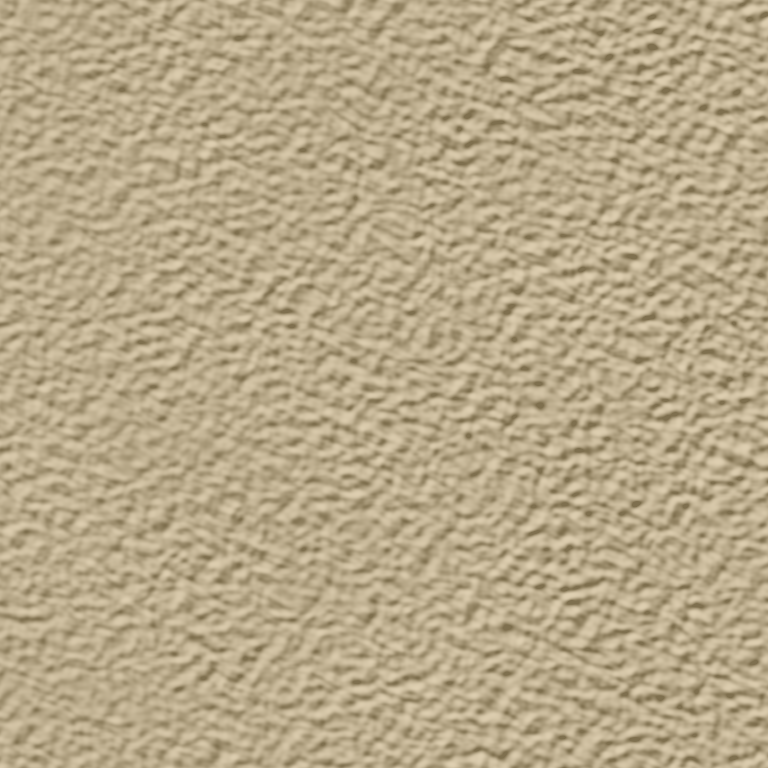
Reproduce this texture procedurally as a Shadertoy shader.

```glsl
// Sandy stucco wall: fine, slightly flattened bumps lit from the upper left.
// A two-octave gradient-noise height field is differenced along the light
// direction, and the resulting relief is mapped from olive shadow to cream.

float hash(vec2 p) {
    vec3 q = fract(vec3(p.xyx) * 0.1031);
    q += dot(q, q.yzx + 33.33);
    return fract((q.x + q.y) * q.z);
}

// Dot product of a random unit gradient with the offset from its corner
float corner(vec2 cell, vec2 offset) {
    float angle = 6.2832 * hash(cell);
    return dot(vec2(cos(angle), sin(angle)), offset);
}

float gradientNoise(vec2 p) {
    vec2 i = floor(p), f = p - i;
    vec2 u = f * f * f * (f * (f * 6.0 - 15.0) + 10.0);
    vec2 e = vec2(1.0, 0.0);
    float bottom = mix(corner(i, f), corner(i + e, f - e), u.x);
    float top = mix(corner(i + e.yx, f - e.yx), corner(i + 1.0, f - 1.0), u.x);
    return mix(bottom, top, u.y);
}

// Plaster height: two turned layers of grains, so that no lattice shows
float plasterHeight(vec2 p) {
    mat2 turn = mat2(0.88, 0.47, -0.47, 0.88);
    return gradientNoise(turn * p) + 0.4 * gradientNoise(p * 1.7 + 71.3);
}

void mainImage(out vec4 fragColor, in vec2 fragCoord) {
    vec2 uv = fragCoord / iResolution.y;

    // Short, slightly flattened grains, bent a little
    vec2 p = uv * vec2(52.0, 72.0) + 100.0;
    p += 0.35 * vec2(gradientNoise(p * 0.3 + 19.0), gradientNoise(p * 0.3 + 57.0));

    // Slope towards the light, with hollows slightly darker
    vec2 toLight = vec2(-0.1, 0.27);
    float slope = plasterHeight(p - toLight) - plasterHeight(p + toLight);
    float relief = 2.5 * slope + 0.7 * plasterHeight(p);

    // The coat is rougher towards the right and varies in soft patches
    float roughness = mix(0.82, 1.12, smoothstep(0.0, 0.9, uv.x));
    roughness += 0.3 * gradientNoise(uv * 6.0 + 8.0);
    relief *= roughness;

    // Compress highlights and deepen shadows
    float tone = 0.67 + 0.34 * relief - 0.055 * relief * relief;
    tone += 0.06 * gradientNoise(uv * 4.0 + 31.0);
    tone = clamp(tone, -0.2, 1.2);

    vec3 shadow = vec3(0.55, 0.49, 0.36);
    vec3 cream = vec3(0.82, 0.76, 0.64);
    fragColor = vec4(mix(shadow, cream, tone), 1.0);
}
```
